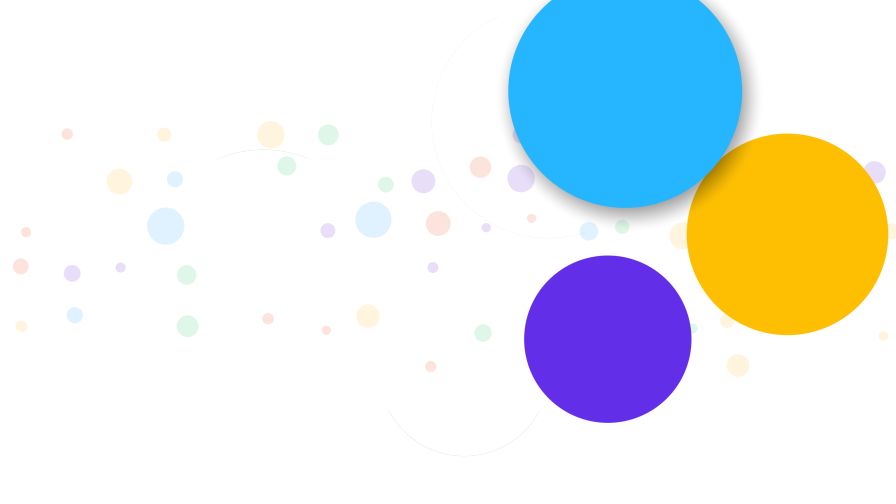
This background is drawn by a Shadertoy shader. Its source:

```glsl
#define BLUE vec3(0.15, 0.71, 1.0)
#define YELLOW vec3(0.995, 0.75, 0.01)
#define VIOLET vec3(0.39, 0.18, 0.91)
#define RING_GREY vec3(0.77, 0.80, 0.83)
#define RING_ALPHA 0.3
#define DOT_CELL 0.1
#define DOT_FILL 0.72
#define DOT_RADII vec2(0.009, 0.029)
#define BAND_CENTER 0.5
#define BAND_HALF 0.24
#define SHADOW_ALPHA 0.42
#define SHADOW_BLUR 0.036

vec3 hash3(vec2 cell) {
    vec3 q = fract(cell.xyx * vec3(0.1031, 0.1030, 0.0973));
    q += dot(q, q.yxz + 33.33);
    return fract((q.xxy + q.yzz) * q.zyx);
}

// Coverage of a disc with a one-pixel soft edge
float disc(vec2 p, vec2 center, float radius) {
    float px = 1.0 / iResolution.y;
    return 1.0 - smoothstep(-0.7 * px, 0.7 * px, length(p - center) - radius);
}

// Hairline arc around facing, fading where the cosine drops below span
float arc(vec2 p, vec2 center, float radius, vec2 facing, float span) {
    vec2 d = p - center;
    float width = max(0.0015, 0.8 / iResolution.y);
    float line = 1.0 - smoothstep(0.0, width, abs(length(d) - radius));
    float along = dot(d, normalize(facing)) / max(length(d), 0.001);
    return line * smoothstep(span, span + 0.08, along);
}

vec3 pastel(int kind) {
    vec3 tints[5] = vec3[5](
        vec3(0.88, 0.95, 1.00), vec3(0.91, 0.87, 0.98),
        vec3(1.00, 0.96, 0.87), vec3(0.87, 0.97, 0.91),
        vec3(0.99, 0.89, 0.86));
    return tints[kind];
}

// One jittered dot per cell, kept inside a horizontal band
vec3 scatterDots(vec3 color, vec2 p) {
    vec2 home = floor(p / DOT_CELL);
    for (int j = -1; j <= 1; j++)
    for (int i = -1; i <= 1; i++) {
        vec2 cell = home + vec2(i, j);
        vec3 place = hash3(cell + 17.0);
        vec3 look = hash3(cell + 71.0);
        vec2 center = (cell + 0.5 + 0.5 * (place.xy - 0.5)) * DOT_CELL;
        int kind = min(int(look.x * 5.0), 4);
        float radius = mix(DOT_RADII.x, DOT_RADII.y, look.y * look.y);
        if (kind == 0) radius *= 1.5;
        float keep = step(place.z, DOT_FILL)
                   * step(abs(center.y - BAND_CENTER), BAND_HALF);
        color = mix(color, pastel(kind), keep * disc(p, center, radius));
    }
    return color;
}

void mainImage(out vec4 fragColor, in vec2 fragCoord) {
    // Height spans 0 to 1; x is scaled so a wide canvas spans 16:9
    vec2 p = fragCoord / iResolution.y;
    p.x += 0.5 * (16.0 / 9.0 - iResolution.x / iResolution.y);

    vec3 color = scatterDots(vec3(1.0), p);

    // Faint outline arcs
    float rings = 0.4 * arc(p, vec2(1.088, 0.759), 0.2315, vec2(-0.93, -0.37), 0.0);
    rings = max(rings, arc(p, vec2(0.921, 0.264), 0.169, vec2(0, -1), 0.42));
    rings = max(rings, arc(p, vec2(0.523, 0.472), 0.231, vec2(0, 1), 0.88));
    color = mix(color, RING_GREY, RING_ALPHA * rings);

    // Flat discs
    color = mix(color, YELLOW, disc(p, vec2(1.5625, 0.535), 0.200));
    color = mix(color, VIOLET, disc(p, vec2(1.206, 0.327), 0.166));

    // Raised disc with its soft drop shadow
    vec2 top = vec2(1.2405, 0.8195);
    float radius = 0.232;
    float fall = length(p - top - vec2(0.009, -0.014)) - radius;
    float shadow = 1.0 - smoothstep(-SHADOW_BLUR, SHADOW_BLUR, fall);
    color *= 1.0 - SHADOW_ALPHA * shadow;
    color = mix(color, BLUE, disc(p, top, radius));

    fragColor = vec4(color, 1.0);
}
```
